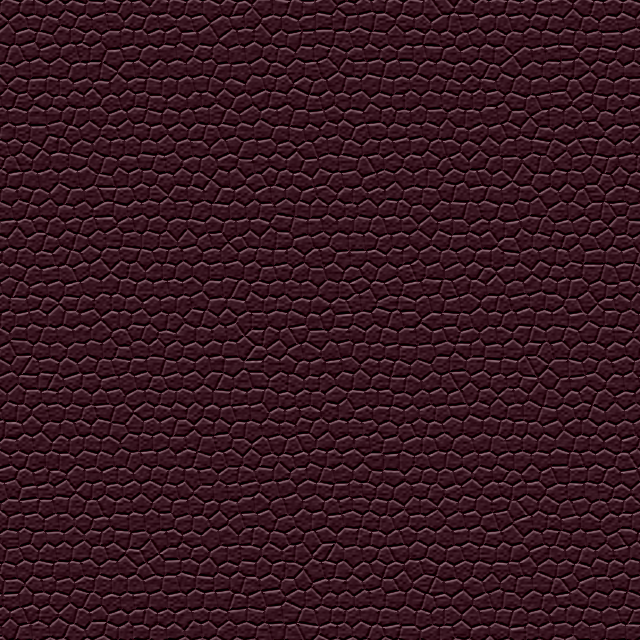
Write a WebGL 1 fragment shader that draws this texture.

```glsl
precision highp float;
// Dark burgundy embossed leather: rows of irregular pebbles lit from above.

uniform vec2 u_resolution;

const vec2 CELL_COUNT = vec2(38.0, 41.0);
const vec2 JITTER = vec2(0.62, 0.5);
const vec2 GRAIN_SCALE = vec2(190.0, 260.0);
const vec3 LEATHER = vec3(0.208, 0.078, 0.117);
const vec2 LIGHT_DIR = vec2(-0.14, 0.99);

vec2 hash22(vec2 p) {
  vec3 q = fract(p.xyx * vec3(0.1031, 0.1030, 0.0973));
  q += dot(q, q.yzx + 33.33);
  return fract((q.xx + q.yz) * q.zy);
}

float valueNoise(vec2 p) {
  vec2 cell = floor(p);
  vec2 f = fract(p);
  vec2 blend = f * f * (3.0 - 2.0 * f);
  float bottom = mix(hash22(cell).x, hash22(cell + vec2(1.0, 0.0)).x, blend.x);
  float top = mix(hash22(cell + vec2(0.0, 1.0)).x, hash22(cell + 1.0).x, blend.x);
  return mix(bottom, top, blend.y);
}

// Centre of a pebble; alternate rows are shifted by half a cell.
vec2 pebbleCentre(vec2 cell) {
  vec2 rowShift = vec2(0.5 * mod(cell.y, 2.0), 0.0);
  vec2 wobble = JITTER * (hash22(cell + 17.0) - 0.5);
  return (cell + 0.5 + rowShift + wobble) / CELL_COUNT;
}

// Returns the outward normal (xy) and distance (z) of the nearest pebble edge.
vec3 nearestEdge(vec2 p) {
  vec2 home = floor(p * CELL_COUNT);
  vec2 nearest = vec2(1.0);
  for (int j = -2; j <= 2; j++) {
    for (int i = -2; i <= 2; i++) {
      vec2 toCentre = pebbleCentre(home + vec2(float(i), float(j))) - p;
      if (dot(toCentre, toCentre) < dot(nearest, nearest)) nearest = toCentre;
    }
  }

  vec3 edge = vec3(0.0, 1.0, 1.0);
  for (int j = -2; j <= 2; j++) {
    for (int i = -2; i <= 2; i++) {
      vec2 toCentre = pebbleCentre(home + vec2(float(i), float(j))) - p;
      vec2 between = toCentre - nearest;
      float separation = length(between);
      if (separation > 0.0001) {
        vec2 normal = between / separation;
        float dist = dot(0.5 * (toCentre + nearest), normal);
        if (dist < edge.z) edge = vec3(normal, dist);
      }
    }
  }
  return edge;
}

// Upper rims catch the light, lower rims fall into shadow.
float rimShade(vec3 edge, float highlight, float shadow) {
  float slope = smoothstep(0.0, 0.0012, edge.z)
              * (1.0 - smoothstep(0.0014, 0.0052, edge.z));
  float facing = dot(edge.xy, LIGHT_DIR);
  float crease = 1.0 - smoothstep(0.0, 0.0022, edge.z);
  return slope * facing * (facing > 0.0 ? highlight : shadow) - 0.035 * crease;
}

// Fine relief, shaded by its vertical slope.
float grainShade(vec2 p, float strength) {
  vec2 q = p * GRAIN_SCALE;
  return strength * (valueNoise(q) - valueNoise(q + vec2(-0.1, 0.7)));
}

void main() {
  vec2 p = gl_FragCoord.xy / u_resolution.y;
  float shade = rimShade(nearestEdge(p), 0.31, 0.23) + grainShade(p, 0.14);
  gl_FragColor = vec4(clamp(LEATHER + shade, 0.0, 1.0), 1.0);
}
```
